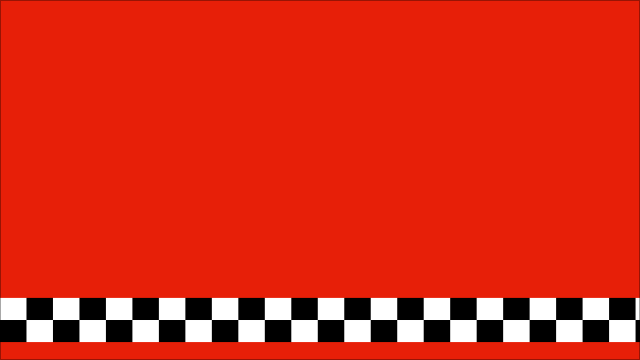
Reproduce this background procedurally as a Shadertoy shader.

```glsl
// A flat red field with a two-row black and white checkered band near the
// bottom and a hairline dark frame. Lengths are in canvas heights; each edge
// is smoothed by its analytic coverage of one pixel.

// Signed square wave, +1 on the first cell, softened over one pixel.
float alternatingCells(float x, float cell, float pixel) {
    float toEdge = 0.5 - abs(mod(x / cell + 0.5, 2.0) - 1.0);
    return clamp(2.0 * toEdge * cell / pixel, -1.0, 1.0);
}

// Pixel coverage of the region where the signed distance is positive.
float coverage(float signedDistance, float pixel) {
    return clamp(signedDistance / pixel + 0.5, 0.0, 1.0);
}

void mainImage(out vec4 fragColor, in vec2 fragCoord) {
    float pixel = 1.0 / iResolution.y;
    vec2 p = fragCoord * pixel;
    vec2 size = iResolution.xy * pixel;

    // Checkered band: the column sign flips between the two rows
    float column = alternatingCells(p.x, 0.07356, pixel);
    float row = 2.0 * coverage(p.y - 0.1111, pixel) - 1.0;
    float checker = 0.5 + 0.5 * column * row;
    float band = coverage(min(p.y - 0.0498, 0.1725 - p.y), pixel);

    vec3 red = vec3(0.906, 0.122, 0.031);
    vec3 color = mix(red, vec3(checker), band);

    // Hairline frame along the canvas border
    vec2 inset = min(p, size - p);
    float frame = coverage(0.00095 - min(inset.x, inset.y), pixel);
    color *= 1.0 - frame;

    fragColor = vec4(color, 1.0);
}
```
